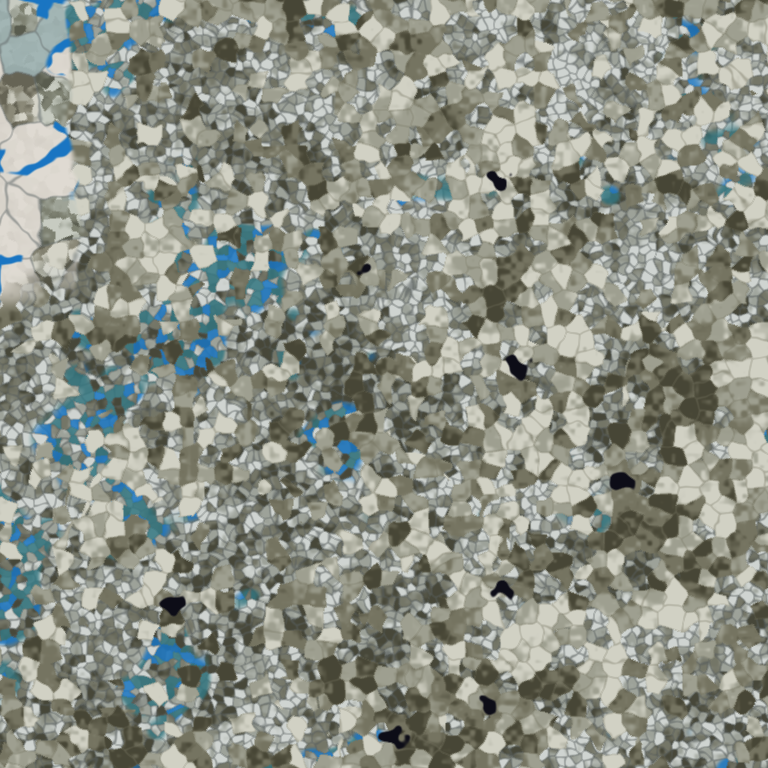
Reproduce this texture procedurally as a WebGL 2 fragment shader.

```glsl
#version 300 es
precision highp float;
// Granular rock in thin section: packed pale and olive grains, blue pores, black specks.

#define GRAIN_SCALE 43.0
#define FINE_SCALE 88.0
#define VEIN_SCALE 17.0
#define SPECK_SCALE 7.0
#define FINE_SHARE 0.42
#define PATCHINESS 0.75
#define MOTTLE 0.30
#define SOFTNESS 0.0014
#define PORE_LEVEL 0.66

uniform vec2 u_resolution;
out vec4 fragColor;

const vec3 DARK  = vec3(0.28, 0.275, 0.21);
const vec3 OLIVE = vec3(0.46, 0.455, 0.38);
const vec3 STONE = vec3(0.62, 0.625, 0.565);
const vec3 PALE  = vec3(0.82, 0.82, 0.77);
const vec3 SLATE = vec3(0.40, 0.43, 0.43);
const vec3 TEAL  = vec3(0.20, 0.46, 0.50);
const vec3 BLUE  = vec3(0.10, 0.46, 0.76);
const vec3 INK   = vec3(0.05, 0.05, 0.09);

vec2 hash2(vec2 p) {
    vec3 q = fract(p.xyx * vec3(0.1031, 0.1030, 0.0973));
    q += dot(q, q.yzx + 33.33);
    return fract((q.xx + q.yz) * q.zy);
}

float noise(vec2 p) {
    vec2 i = floor(p), f = fract(p);
    f = f * f * (3.0 - 2.0 * f);
    vec2 e = vec2(0.0, 1.0);
    return mix(mix(hash2(i).x, hash2(i + e.yx).x, f.x),
               mix(hash2(i + e).x, hash2(i + e.yy).x, f.x), f.y);
}

float fbm(vec2 p) {
    return 0.55 * noise(p) + 0.3 * noise(p * 2.1 + 7.3) + 0.15 * noise(p * 4.3 + 19.1);
}

// Nearest cell: x = gap to the border, yz = index of the cell
vec3 cells(vec2 p) {
    vec2 base = floor(p), id = base;
    float near = 9.0, second = 9.0;
    for (int y = -1; y <= 1; y++)
    for (int x = -1; x <= 1; x++) {
        vec2 c = base + vec2(x, y);
        float d = length(c + 0.05 + 0.9 * hash2(c + 11.0) - p);
        if (d < near) { second = near; near = d; id = c; }
        else second = min(second, d);
    }
    return vec3(second - near, id);
}

vec3 grainColor(float t) {
    vec3 c = mix(DARK, OLIVE, smoothstep(0.04, 0.24, t));
    c = mix(c, STONE, smoothstep(0.30, 0.52, t));
    return mix(c, PALE, smoothstep(0.62, 0.84, t));
}

vec3 rock(vec2 uv) {
    // Ragged grain borders
    vec2 p = uv + 0.007 * (vec2(noise(uv * 85.0), noise(uv * 85.0 + 40.0)) - 0.5);
    float patchTone = fbm(uv * 11.0 + 3.0) - 0.5;
    float region = fbm(uv * 6.0 + 31.0);
    float mottle = noise(uv * 130.0) - 0.5;

    // Coarse grains, some of them broken into fine ones
    vec3 grain = cells(p * GRAIN_SCALE);
    float leftSide = smoothstep(0.65, 0.0, uv.x);
    float fineChance = FINE_SHARE + 1.1 * (region - 0.5) + 0.2 * leftSide;
    bool fine = hash2(grain.yz + 71.0).x < fineChance;
    if (fine) grain = cells(p * FINE_SCALE + 5.0);
    vec2 rnd = hash2(grain.yz + 3.0);
    float tone = rnd.x + PATCHINESS * patchTone + MOTTLE * mottle + 0.03;
    vec3 color = grainColor(tone);
    float border = 1.0 - smoothstep(0.0, fine ? 0.26 : 0.13, grain.x);
    if (fine) color = mix(color, color * vec3(0.99, 1.02, 1.08), 0.8);
    color = mix(color, fine ? SLATE * 0.85 : OLIVE, border * (fine ? 0.65 : 0.45));

    // Blue-stained pores between fine grains
    float stain = fbm(uv * 9.0 + 57.0) + 0.13 * leftSide - 0.04;
    float pore = smoothstep(PORE_LEVEL, PORE_LEVEL + 0.06, stain);
    if (fine && rnd.y > 0.45) color = mix(color, mix(TEAL, BLUE, step(0.8, rnd.y)), 0.85 * pore);

    // Vein of large clear crystals at the upper left
    float rim = 0.095 + 0.06 * (fbm(uv * 14.0) - 0.5) - uv.x;
    float vein = smoothstep(-0.004, 0.004, rim) * smoothstep(0.60, 0.67, uv.y + 0.1 * patchTone);
    vec3 crystal = cells(p * VEIN_SCALE + 2.0);
    vec2 kind = hash2(crystal.yz + 23.0);
    vec3 clear = mix(vec3(0.88, 0.86, 0.83), vec3(0.62, 0.70, 0.70), step(0.72, kind.x));
    clear = mix(clear, grainColor(tone), kind.y < 0.35 ? 0.8 : 0.08);
    clear = mix(clear, SLATE, 0.6 * (1.0 - smoothstep(0.0, 0.07, crystal.x)));
    float gap = (1.0 - smoothstep(0.12, 0.18, crystal.x)) * smoothstep(0.56, 0.62, noise(uv * 24.0 + 9.0));
    clear = mix(clear, BLUE, gap);
    color = mix(color, clear, vein);

    // Sparse opaque specks with ragged lobes
    vec2 cell = floor(uv * SPECK_SCALE);
    vec2 center = 0.25 + 0.5 * hash2(cell + 91.0);
    float reach = length(fract(uv * SPECK_SCALE) - center) + 0.17 * (noise(uv * 75.0 + 13.0) - 0.5);
    float speck = step(0.85, hash2(cell + 47.0).y) * (1.0 - smoothstep(0.065, 0.085, reach));
    return mix(color, INK, speck);
}

void main() {
    vec2 uv = gl_FragCoord.xy / min(u_resolution.x, u_resolution.y);
    vec3 sum = vec3(0.0);
    // Four rotated samples soften every border
    for (int i = 0; i < 4; i++) {
        float a = 1.5708 * float(i) + 0.46;
        sum += rock(uv + 0.7 * SOFTNESS * vec2(cos(a), sin(a)));
    }
    fragColor = vec4(sum / 4.0, 1.0);
}
```
